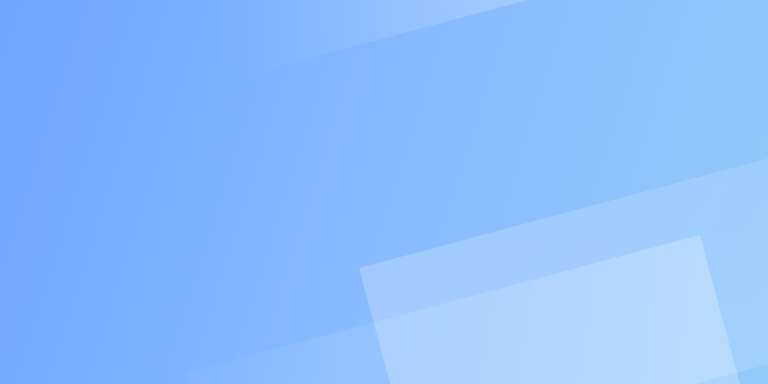
Reproduce this background procedurally as a Shadertoy shader.

```glsl
// A soft blue backdrop with three tilted, translucent white panels.
// The backdrop is a three-stop diagonal gradient; each panel is a rounded
// box distance whose opacity varies along its length.

const vec2 PANEL_SIZE = vec2(1.388, 0.518);

float roundedBox(vec2 p, vec2 halfSize, float radius) {
    vec2 d = abs(p) - halfSize + radius;
    return length(max(d, 0.0)) + min(max(d.x, d.y), 0.0) - radius;
}

// Opacity of a panel hung from its top left corner, fading from left to right.
float panel(vec2 p, vec2 topLeft, float leftAlpha, float rightAlpha) {
    float tilt = radians(15.0);
    vec2 along = vec2(cos(tilt), sin(tilt));
    vec2 across = vec2(-along.y, along.x);
    vec2 q = vec2(dot(p - topLeft, along), dot(p - topLeft, across));

    vec2 center = PANEL_SIZE * vec2(0.5, -0.5);
    float dist = roundedBox(q - center, PANEL_SIZE * 0.5, 0.007);
    float pixel = 1.0 / iResolution.y;
    float coverage = 1.0 - smoothstep(-0.7 * pixel, 0.7 * pixel, dist);
    return coverage * mix(leftAlpha, rightAlpha, clamp(q.x / PANEL_SIZE.x, 0.0, 1.0));
}

void mainImage(out vec4 fragColor, in vec2 fragCoord) {
    // Canvas height is one unit
    vec2 p = fragCoord / iResolution.y;

    // Backdrop: deeper blue at the left, sky blue at the right
    float t = dot(vec2(p.x, 1.0 - p.y), vec2(0.95, 0.3)) / 2.2;
    vec3 color = mix(vec3(0.43, 0.645, 1.0), vec3(0.53, 0.73, 1.0), clamp(t * 2.0, 0.0, 1.0));
    color = mix(color, vec3(0.58, 0.79, 0.985), clamp(t * 2.0 - 1.0, 0.0, 1.0));

    // Panels: top, lower right, and the one overlapping it
    vec3 white = vec3(1.0);
    color = mix(color, white, panel(p, vec2(0.491, 1.300), 0.0, 0.38));
    color = mix(color, white, panel(p, vec2(0.935, 0.302), 0.22, 0.10));
    color = mix(color, white, panel(p, vec2(0.482, 0.029), 0.03, 0.24));

    fragColor = vec4(color, 1.0);
}
```
